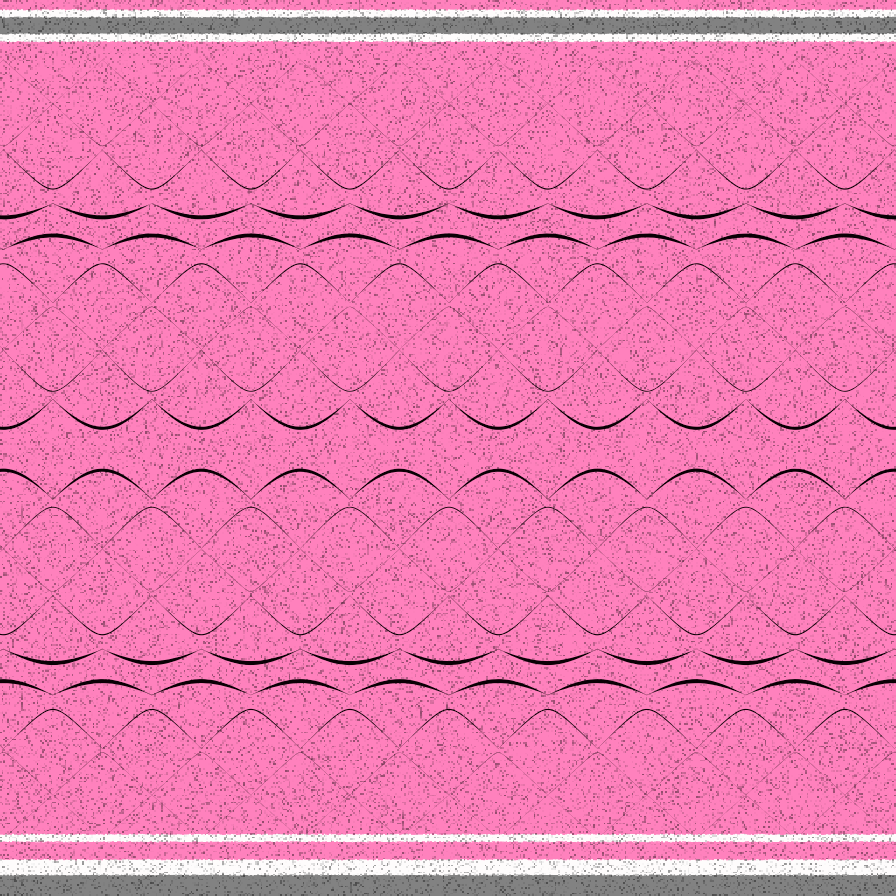
A WebGL 1 fragment shader for this pattern:

```glsl
precision highp float;
// Rows of tapered black arches on grainy pink, framed by white and grey stripes.

uniform vec2 u_resolution;

const vec3 PINK = vec3(1.0, 0.507, 0.74);
const vec3 WHITE = vec3(0.995, 0.99, 0.99);
const vec3 GREY = vec3(0.51);
const vec3 INK = vec3(0.04, 0.0, 0.02);

const vec2 CENTRE = vec2(0.501, 0.4986);
const float PERIOD = 0.1105;        // width of one arch
const float PITCH = 0.0481;         // spacing of the distant rows
const float FOLD = 0.2487;          // height of the outer fold above the centre
const float FOLD_WIDTH = 0.0045;    // heaviest line at the outer folds
const float CENTRE_WIDTH = 0.0035;  // heaviest line at the centre
const float WIDTH_DECAY = 1.25;     // thinning from row to row
const float HAIRLINE = 0.0004;      // thinnest line width
const float GRAIN_CELLS = 512.0;    // grains across the canvas
const float GRAIN_SHARE = 0.3;      // share of darkened grains
const float GRAIN_DEPTH = 0.42;     // strongest darkening
const float EDGE_WOBBLE = 0.0014;   // raggedness of the stripes

float hash(vec2 cell) {
  vec3 h = fract(cell.xyx * vec3(0.1031, 0.103, 0.0973));
  h += dot(h, h.yzx + 33.33);
  return fract((h.x + h.y) * h.z);
}

float gradientDot(vec2 cell, vec2 offset) {
  float angle = 6.28318 * hash(cell);
  return dot(vec2(cos(angle), sin(angle)), offset);
}

float gradientNoise(vec2 p) {
  vec2 i = floor(p), f = fract(p);
  vec2 s = f * f * f * (f * (f * 6.0 - 15.0) + 10.0);
  float low = mix(gradientDot(i, f),
                  gradientDot(i + vec2(1.0, 0.0), f - vec2(1.0, 0.0)), s.x);
  float high = mix(gradientDot(i + vec2(0.0, 1.0), f - vec2(0.0, 1.0)),
                   gradientDot(i + vec2(1.0), f - vec2(1.0)), s.x);
  return mix(low, high, s.y);
}

// Share of a pixel covered by a line, also valid for lines below one pixel.
float lineCoverage(float dist, float halfWidth, float pixel) {
  return clamp(0.5 + (halfWidth - dist) / pixel, 0.0, 1.0)
       - clamp(0.5 - (halfWidth + dist) / pixel, 0.0, 1.0);
}

// One row of arches; d is the distance from the fold, u runs from crest to end.
float archRow(float x, float d, float row, float shift, float crest,
              float firstDrop, float firstWidth, float pixel) {
  float u = 2.0 * abs(fract(x / PERIOD + 0.5 + 0.5 * (row + shift)) - 0.5);
  float roundness = 0.9 * exp(-1.2 * row);
  float arm = sqrt(u * u + roundness * roundness);
  float span = sqrt(1.0 + roundness * roundness) - roundness;
  float drop = mix(PITCH, firstDrop, exp(-2.0 * row));
  float slope = 2.0 * drop / PERIOD * u / (arm * span);
  float dist = abs(d - crest - drop * (arm - roundness) / span);
  float taper = pow(max(1.0 - u * u, 0.0), 1.3);
  float width = firstWidth * exp(-WIDTH_DECAY * row) * taper;
  float halfWidth = 0.5 * max(width, HAIRLINE * exp(-0.3 * row));
  return lineCoverage(dist / sqrt(1.0 + slope * slope), halfWidth, pixel);
}

float archInk(vec2 p, float pixel) {
  float y = abs(p.y);
  float ink = 0.0;
  for (int i = 0; i < 4; i++) {
    float row = float(i);
    float crest = max(PITCH * row - 0.0064, 0.0101);
    ink = max(ink, archRow(p.x, y - FOLD, row, 1.0, crest, 0.0156, FOLD_WIDTH, pixel));
    if (i < 3) {
      ink = max(ink, archRow(p.x, FOLD - y, row, 0.0, crest, 0.0156, FOLD_WIDTH, pixel));
    }
    if (i < 2) {
      ink = max(ink, archRow(p.x, y, row, 1.0, 0.0234 + 0.0413 * row,
                             0.0326, CENTRE_WIDTH, pixel));
    }
  }
  return ink;
}

float band(float y, float low, float high, float pixel) {
  return clamp((y - low) / pixel + 0.5, 0.0, 1.0)
       * clamp((high - y) / pixel + 0.5, 0.0, 1.0);
}

void main() {
  float pixel = 1.0 / min(u_resolution.x, u_resolution.y);
  vec2 uv = gl_FragCoord.xy / u_resolution;
  vec2 cell = floor(uv * GRAIN_CELLS);

  // Arches, with the hairlines worn in places.
  float ink = archInk(uv - CENTRE, pixel);
  float wear = clamp(0.75 + 1.5 * gradientNoise(uv * 140.0), 0.15, 1.0);
  vec3 color = mix(PINK, INK, ink * mix(wear, 1.0, ink));

  // Border stripes with ragged edges.
  float y = uv.y + EDGE_WOBBLE * (hash(cell + 71.0) - 0.5);
  float white = band(y, 0.9535, 0.989, pixel) + band(y, 0.0605, 0.0688, pixel)
              + band(y, -0.1, 0.0405, pixel);
  float grey = band(y, 0.9622, 0.9808, pixel) + band(y, -0.1, 0.0234, pixel);
  color = mix(color, WHITE, white);
  color = mix(color, GREY, grey);

  // Dark specks, mostly faint.
  float speck = max(0.0, 1.0 - hash(cell) / GRAIN_SHARE);
  gl_FragColor = vec4(color * (1.0 - GRAIN_DEPTH * speck * speck), 1.0);
}
```
